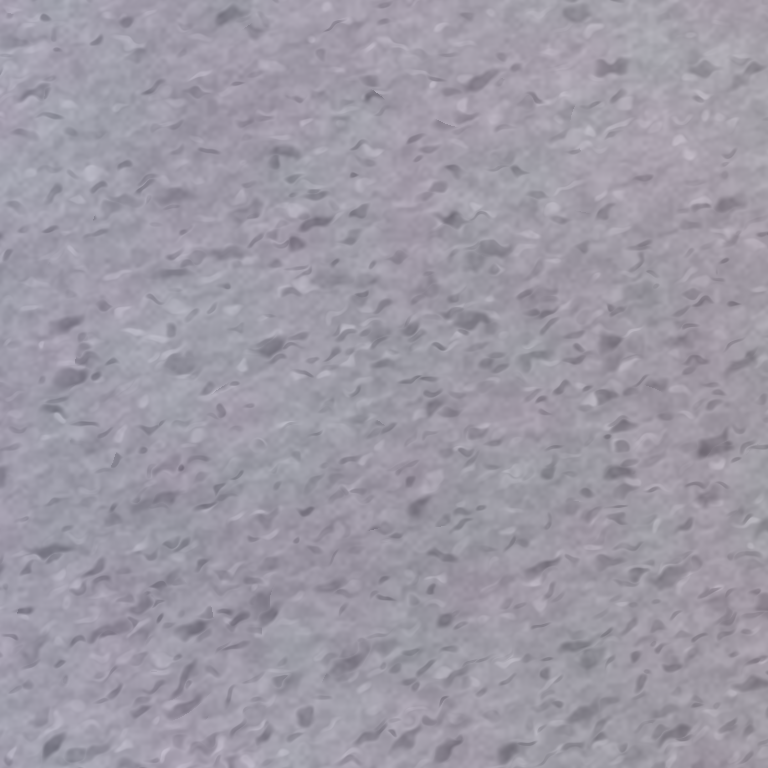
Reproduce this texture procedurally as a WebGL 1 fragment shader.

```glsl
precision highp float;
uniform vec2 u_resolution;

#define BASE_COLOR vec3(0.632, 0.618, 0.664)
#define DARK_DEPTH 0.15
#define LIGHT_GAIN 0.075
#define STREAK_GAIN 0.11
#define GRAIN_GAIN 0.045
#define CLOUD_GAIN 0.05
#define TINT_GAIN 0.03
#define TILT_BOTTOM 0.52
#define TILT_TOP 0.15
#define WARP 0.014

float hash(vec2 p) {
  return fract(sin(dot(p, vec2(127.1, 311.7))) * 43758.5453);
}

float noise(vec2 p) {
  vec2 i = floor(p);
  vec2 f = fract(p);
  f = f * f * (3.0 - 2.0 * f);
  float low = mix(hash(i), hash(i + vec2(1.0, 0.0)), f.x);
  float high = mix(hash(i + vec2(0.0, 1.0)), hash(i + vec2(1.0, 1.0)), f.x);
  return mix(low, high, f.y);
}

vec2 rotate(vec2 p, float angle) {
  float c = cos(angle);
  float s = sin(angle);
  return vec2(c * p.x + s * p.y, c * p.y - s * p.x);
}

// Scattered tilted ellipses, one candidate per cell, with varied strength
float flecks(vec2 p, float cells, float density, float tilt, float seed) {
  vec2 q = p * cells;
  vec2 home = floor(q);
  float cover = 0.0;
  for (int y = -1; y <= 1; y++) {
    for (int x = -1; x <= 1; x++) {
      vec2 cell = home + vec2(float(x), float(y));
      vec2 key = cell + seed;
      vec2 center = cell + vec2(hash(key + 3.1), hash(key + 7.7));
      float angle = tilt + (hash(key + 12.3) - 0.5) * 0.9;
      vec2 radius = vec2(mix(0.25, 0.6, hash(key + 19.9)),
                         mix(0.13, 0.23, hash(key + 27.4)));
      float d = length(rotate(q - center, angle) / radius);
      float present = step(hash(key + 35.2), density);
      float strength = mix(0.35, 1.0, hash(key + 41.6));
      float body = 1.0 - smoothstep(0.45, 1.25, d);
      cover = max(cover, body * strength * present);
    }
  }
  return cover;
}

void main() {
  vec2 uv = gl_FragCoord.xy / u_resolution;
  vec2 p = gl_FragCoord.xy / u_resolution.y;
  float tilt = mix(TILT_BOTTOM, TILT_TOP, uv.y);

  // Ragged outlines
  vec2 ragged = p + WARP * (vec2(noise(p * 65.0), noise(p * 65.0 + 17.3)) - 0.5);

  // Dark flecks gather towards the bottom and in loose patches
  float patchiness = noise(p * 5.0 + 4.0);
  float density = mix(0.5, 0.2, uv.y) + 0.3 * (patchiness - 0.5);
  float dark = flecks(ragged, 19.0, density, tilt, 11.0);
  dark = max(dark, 0.8 * flecks(ragged, 36.0, density + 0.08, tilt, 53.0));
  dark *= 0.65 + 0.5 * noise(p * 80.0 + 31.0);
  float light = flecks(ragged, 32.0, 0.42, tilt, 97.0);

  // Fine surface relief
  vec2 along = rotate(ragged, 0.36);
  float streak = 0.6 * noise(along * vec2(36.0, 75.0))
               + 0.4 * noise(along * vec2(75.0, 130.0) + 9.0) - 0.5;
  float grain = noise(p * 150.0 + 5.0) - 0.5;
  float cloud = noise(p * 3.5 + 21.0) - 0.5;

  float tone = STREAK_GAIN * streak + GRAIN_GAIN * grain + CLOUD_GAIN * cloud;
  tone += LIGHT_GAIN * light * (1.0 - dark) - DARK_DEPTH * dark;
  tone += 0.02 * (uv.y - 0.5);

  // Cool left side, warm right side, faint pink and green blotches
  vec3 tint = vec3(0.016, 0.006, -0.014) * (uv.x - 0.5);
  float blotch = noise(p * 13.0 + 61.0) - 0.5;
  tint += TINT_GAIN * blotch * vec3(0.5, -0.5, 0.1);

  gl_FragColor = vec4(clamp(BASE_COLOR + tone + tint, 0.0, 1.0), 1.0);
}
```
